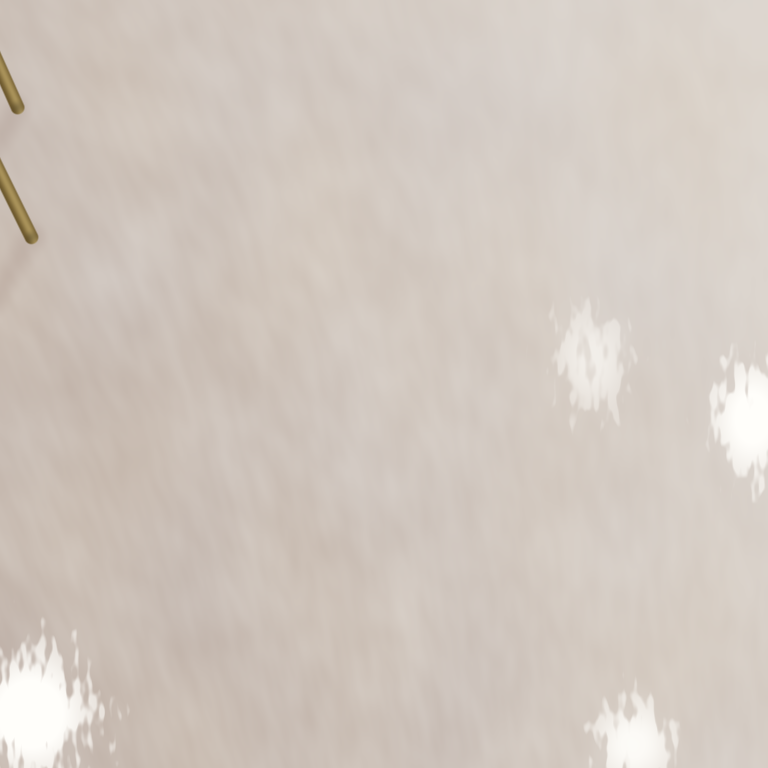
This texture is drawn by a three.js fragment shader. Its source:

```glsl
// Polished beige concrete floor with ragged lamp glare and two brass chair legs.
#define FLOOR_DARK vec3(0.760, 0.705, 0.665)
#define FLOOR_LIGHT vec3(0.852, 0.822, 0.793)
#define GLARE_COLOR vec3(1.0, 0.995, 0.98)
#define BRASS_DARK vec3(0.43, 0.35, 0.18)
#define BRASS_LIGHT vec3(0.66, 0.57, 0.35)
#define MOTTLE 0.55
#define STREAKS 0.22
#define RAGGED 0.85
#define LEG_RADIUS 0.0088
#define LEG_SHADE 0.05

varying vec2 vUv;

vec2 hashGradient(vec2 cell) {
  vec3 q = fract(cell.xyx * vec3(0.1031, 0.1030, 0.0973));
  q += dot(q, q.yzx + 33.33);
  float angle = 6.2832 * fract((q.x + q.y) * q.z);
  return vec2(cos(angle), sin(angle));
}

// Gradient noise, roughly -0.7 to 0.7
float gradientNoise(vec2 p) {
  vec2 i = floor(p);
  vec2 f = fract(p);
  vec2 u = f * f * f * (f * (f * 6.0 - 15.0) + 10.0);
  vec2 e = vec2(1.0, 0.0);
  float a = dot(hashGradient(i), f);
  float b = dot(hashGradient(i + e), f - e);
  float c = dot(hashGradient(i + e.yx), f - e.yx);
  float d = dot(hashGradient(i + 1.0), f - 1.0);
  return mix(mix(a, b, u.x), mix(c, d, u.x), u.y);
}

float fbm(vec2 p) {
  float sum = 0.0;
  float gain = 0.5;
  for (int i = 0; i < 4; i++) {
    sum += gain * gradientNoise(p);
    p = mat2(1.6, 0.5, -0.5, 1.9) * p + 7.3;
    gain *= 0.55;
  }
  return sum;
}

// Cloudy trowelled floor, brighter toward the upper right
vec3 floorColor(vec2 p) {
  float lean = 0.35 * (1.0 - p.x);
  vec2 grain = vec2(p.x + lean * p.y, p.y);
  float tone = 0.10 + 0.76 * p.x + 0.32 * p.y;
  float calm = 1.0 - 0.5 * smoothstep(0.5, 1.3, p.x + 0.5 * p.y);
  tone += MOTTLE * calm * fbm(grain * vec2(8.0, 5.0) + 3.1);
  tone += STREAKS * calm * gradientNoise(grain * vec2(42.0, 15.0));
  tone += 0.5 * STREAKS * calm * gradientNoise(grain * vec2(95.0, 24.0));
  vec3 color = mix(FLOOR_DARK, FLOOR_LIGHT, clamp(tone, -0.15, 1.15));
  float warmth = gradientNoise(p * vec2(6.0, 4.0) + 21.0);
  return color + vec3(0.006, 0.0, -0.012) * warmth;
}

// Lamp reflection torn into upright flakes by the uneven polish
vec3 addGlare(vec3 color, vec2 p, vec2 center, vec2 radius, float power) {
  float d = length((p - center) / radius);
  float flakes = gradientNoise(p * vec2(62.0, 21.0) + 5.0)
               + 0.6 * gradientNoise(p * vec2(135.0, 48.0) + 13.0);
  float body = smoothstep(-0.05, 0.3, 1.0 - d + RAGGED * flakes);
  float core = smoothstep(1.15, 0.2, d);
  float veins = smoothstep(-0.45, 0.25, flakes + 1.1 * (power - 0.5));
  float halo = 0.12 * exp(-1.6 * d * d);
  float light = body * power * mix(0.6, 1.0, core) * mix(0.35, 1.0, veins);
  return mix(color, GLARE_COLOR, clamp(light + halo, 0.0, 1.0));
}

// x: distance to the segment, y: signed offset across it
vec2 segmentDistance(vec2 p, vec2 a, vec2 b) {
  vec2 pa = p - a;
  vec2 ba = b - a;
  float h = clamp(dot(pa, ba) / dot(ba, ba), 0.0, 1.0);
  float side = (ba.x * pa.y - ba.y * pa.x) / length(ba);
  return vec2(length(pa - ba * h), side);
}

// Round brass tube with its dim mirror image on the floor
vec3 addLeg(vec3 color, vec2 p, vec2 top, vec2 foot) {
  vec2 mirrored = foot + vec2(-0.05, -0.085);
  float shade = segmentDistance(p, foot, mirrored).x;
  color -= LEG_SHADE * vec3(0.8, 1.0, 1.0) * smoothstep(0.026, 0.0, shade);
  vec2 leg = segmentDistance(p, top, foot);
  float across = leg.y / LEG_RADIUS;
  vec3 brass = mix(BRASS_DARK, BRASS_LIGHT, smoothstep(1.1, 0.0, abs(across - 0.2)));
  brass *= 1.0 - 0.2 * smoothstep(0.012, 0.0, length(p - foot));
  float mask = smoothstep(0.0015, -0.0015, leg.x - LEG_RADIUS);
  return mix(color, brass, mask);
}

void main() {
  vec2 p = vUv;
  vec3 color = floorColor(p);

  color = addGlare(color, p, vec2(0.040, 0.070), vec2(0.088, 0.092), 1.0);
  color = addGlare(color, p, vec2(0.770, 0.530), vec2(0.052, 0.072), 0.55);
  color = addGlare(color, p, vec2(0.980, 0.455), vec2(0.056, 0.080), 0.95);
  color = addGlare(color, p, vec2(0.825, 0.030), vec2(0.056, 0.062), 0.82);

  color = addLeg(color, p, vec2(-0.015, 0.945), vec2(0.023, 0.860));
  color = addLeg(color, p, vec2(-0.015, 0.805), vec2(0.041, 0.691));

  gl_FragColor = vec4(color, 1.0);
}
```
